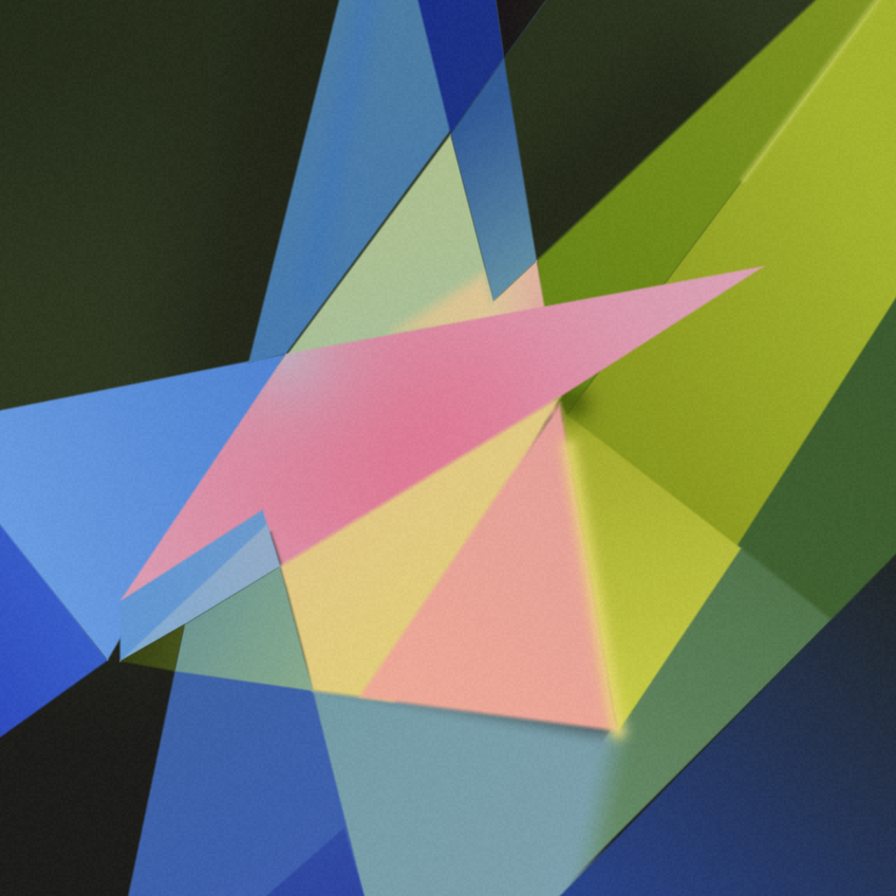
Give the GLSL for this background, as a WebGL 2 fragment shader.

```glsl
#version 300 es
precision highp float;

uniform vec2 u_resolution;
out vec4 fragColor;

vec2 p;
vec3 paint;

float hash(vec2 cell) {
  vec3 h = fract(cell.xyx * 0.1031);
  h += dot(h, h.yzx + 33.33);
  return fract((h.x + h.y) * h.z);
}

float segmentDistance(vec2 a, vec2 b) {
  vec2 edge = b - a, w = p - a;
  return length(w - edge * clamp(dot(w, edge) / max(dot(edge, edge), 1e-9), 0.0, 1.0));
}

// Signed distance to a four-sided outline, negative inside
float quadDistance(vec2 corners[4]) {
  float d = 9.0, side = 1.0;
  for (int i = 0; i < 4; i++) {
    vec2 a = corners[i], b = corners[(i + 1) % 4];
    d = min(d, segmentDistance(a, b));
    vec2 edge = b - a, w = p - a;
    bool above = p.y >= a.y, below = p.y < b.y, left = edge.x * w.y > edge.y * w.x;
    if ((above && below && left) || (!above && !below && !left)) side = -side;
  }
  return side * d;
}

// Pane whose colour runs from corner a to corner c
void pane(vec2 a, vec2 b, vec2 c, vec2 d, vec3 near, vec3 far, float soft) {
  float blur = max(soft, 0.8 / min(u_resolution.x, u_resolution.y));
  float mask = 1.0 - smoothstep(-blur, blur, quadDistance(vec2[4](a, b, c, d)));
  float t = clamp(dot(p - a, c - a) / dot(c - a, c - a), 0.0, 1.0);
  paint = mix(paint, mix(near, far, t), mask);
}

void pane(vec2 a, vec2 b, vec2 c, vec2 d, vec3 near, vec3 far) {
  pane(a, b, c, d, near, far, 0.002);
}

void glow(vec2 a, vec2 b, vec3 tint, float width, float strength) {
  float d = segmentDistance(a, b) / width;
  paint = mix(paint, tint, strength * exp(-d * d));
}

void main() {
  p = gl_FragCoord.xy / u_resolution;
  vec2 peak = vec2(0.503, 0.85), elbow = vec2(0.551, 0.664), notch = vec2(0.625, 0.557);
  vec2 root = vec2(0.134, 0.329), heel = vec2(0.134, 0.262), beak = vec2(0.293, 0.431);
  vec2 hinge = vec2(0.3125, 0.368), spur = vec2(0.206, 0.303), fold = vec2(0.349, 0.229);
  vec2 foot = vec2(0.69, 0.184), shoulder = vec2(0.319, 0.605), brow = vec2(0.5625, 0.935);
  vec2 cheek = vec2(0.599, 0.709), ankle = vec2(0.195, 0.251), ridge = vec2(0.979, 1.0);

  // Dark ground
  paint = mix(vec3(0.11, 0.11, 0.1), vec3(0.18, 0.22, 0.13), smoothstep(0.15, 0.55, p.y));
  paint *= 1.0 - 0.2 * smoothstep(0.6, 1.0, p.y) * (1.0 - p.x);
  glow(vec2(0.27, 0.62), vec2(0.36, 1.0), vec3(0.12, 0.13, 0.09), 0.09, 0.7);
  glow(vec2(0.6, 0.75), vec2(0.76, 0.88), vec3(0.12, 0.13, 0.08), 0.08, 0.6);

  // Green band, teal base and navy corner
  pane(vec2(0.6, -0.02), vec2(1.01, 0.39), vec2(1.01, 0.7), vec2(0.64, 0.12),
       vec3(0.42, 0.57, 0.44), vec3(0.24, 0.37, 0.18));
  pane(vec2(0.82, 0.394), vec2(1.01, 0.243), vec2(1.01, 0.7), vec2(0.82, 0.4),
       vec3(0.25, 0.38, 0.19), vec3(0.23, 0.35, 0.18), 0.004);
  pane(vec2(0.33, 0.25), foot, vec2(0.64, -0.05), vec2(0.37, -0.05),
       vec3(0.45, 0.61, 0.65), vec3(0.49, 0.63, 0.68), 0.025);
  pane(vec2(0.615, -0.01), vec2(1.01, -0.01), vec2(1.01, 0.392), vec2(0.615, -0.01),
       vec3(0.16, 0.27, 0.56), vec3(0.13, 0.15, 0.14));

  // Lower and left blues
  pane(spur, vec2(0.141, -0.01), vec2(0.409, -0.01), fold,
       vec3(0.24, 0.39, 0.65), vec3(0.24, 0.37, 0.69));
  pane(vec2(0.384, 0.076), vec2(0.28, -0.015), vec2(0.409, -0.01), vec2(0.384, 0.076),
       vec3(0.19, 0.3, 0.64), vec3(0.18, 0.27, 0.63));
  pane(vec2(-0.01, 0.177), vec2(-0.01, 0.43), vec2(0.12, 0.263), vec2(0.0, 0.177),
       vec3(0.18, 0.29, 0.74), vec3(0.22, 0.37, 0.79));
  pane(vec2(-0.01, 0.427), vec2(-0.01, 0.54), shoulder, vec2(0.12, 0.263),
       vec3(0.41, 0.61, 0.88), vec3(0.31, 0.51, 0.82));

  // Upper blues
  pane(vec2(0.381, 1.01), vec2(0.277, 0.594), shoulder, vec2(0.617, 1.01),
       vec3(0.3, 0.49, 0.64), vec3(0.28, 0.48, 0.69));
  glow(vec2(0.41, 1.0), vec2(0.345, 0.68), vec3(0.25, 0.46, 0.71), 0.017, 0.6);
  pane(vec2(0.464, 1.01), peak, brow, vec2(0.552, 1.01),
       vec3(0.1, 0.18, 0.54), vec3(0.11, 0.2, 0.52));
  pane(vec2(0.552, 1.01), brow, vec2(0.617, 1.01), vec2(0.552, 1.01),
       vec3(0.1, 0.08, 0.1), vec3(0.12, 0.12, 0.09));

  // Olive and lime panes
  pane(cheek, vec2(0.921, 1.01), vec2(0.99, 1.014), vec2(0.62, 0.52),
       vec3(0.41, 0.53, 0.09), vec3(0.5, 0.58, 0.13), 0.003);
  pane(vec2(0.62, 0.52), foot, vec2(1.02, 0.699), vec2(1.02, 1.055),
       vec3(0.52, 0.58, 0.11), vec3(0.64, 0.7, 0.18));
  glow(ridge, vec2(0.83, 0.8), vec3(0.8, 0.83, 0.4), 0.004, 0.5);
  pane(vec2(0.632, 0.538), vec2(0.827, 0.388), foot, notch,
       vec3(0.63, 0.66, 0.17), vec3(0.78, 0.8, 0.28));
  glow(notch, vec2(0.64, 0.55), vec3(0.28, 0.35, 0.04), 0.02, 0.8);

  // Pale sail with its peach hem
  pane(peak, vec2(0.31, 0.59), vec2(0.56, 0.63), elbow,
       vec3(0.68, 0.75, 0.55), vec3(0.66, 0.75, 0.6));
  pane(vec2(0.44, 0.63), vec2(0.54, 0.694), elbow, vec2(0.56, 0.63),
       vec3(0.83, 0.77, 0.57), vec3(0.87, 0.77, 0.58), 0.012);
  pane(peak, elbow, cheek, brow, vec3(0.2, 0.36, 0.59), vec3(0.37, 0.55, 0.64));
  pane(elbow, cheek, vec2(0.608, 0.655), vec2(0.54, 0.64),
       vec3(0.86, 0.77, 0.6), vec3(0.87, 0.67, 0.63));

  // Rose spike
  vec2 q = (p - vec2(0.43, 0.51)) * vec2(4.0, 5.0);
  vec3 rose = mix(vec3(0.85, 0.63, 0.71), vec3(0.88, 0.46, 0.57), exp(-dot(q, q)));
  rose = mix(rose, vec3(0.75, 0.68, 0.74), exp(-14.0 * length(p - shoulder)));
  pane(root, shoulder, vec2(0.853, 0.703), notch, rose, rose);
  pane(beak, vec2(0.62, 0.56), vec2(0.62, 0.54), vec2(0.32, 0.35), rose, rose, 0.005);

  // Yellow and salmon fan
  pane(hinge, notch, vec2(0.44, 0.217), fold,
       vec3(0.88, 0.78, 0.52), vec3(0.88, 0.81, 0.47), 0.004);
  pane(vec2(0.625, 0.55), foot, vec2(0.401, 0.222), vec2(0.625, 0.55),
       vec3(0.89, 0.62, 0.6), vec3(0.93, 0.66, 0.59), 0.004);
  glow(vec2(0.635, 0.5), foot, vec3(0.91, 0.85, 0.46), 0.011, 0.7);

  // Blue wedges, sage pane and dark sliver
  pane(root, beak, hinge, heel, vec3(0.38, 0.59, 0.83), vec3(0.42, 0.6, 0.8));
  pane(heel, vec2(0.298, 0.415), hinge, spur, vec3(0.5, 0.67, 0.82), vec3(0.57, 0.67, 0.78));
  pane(spur, hinge, fold, ankle, vec3(0.43, 0.59, 0.57), vec3(0.53, 0.67, 0.55));
  pane(heel, spur, ankle, heel, vec3(0.21, 0.25, 0.07), vec3(0.27, 0.32, 0.1));

  // Fine grain
  paint += 0.02 * (hash(floor(p * 384.0)) - 0.5);
  fragColor = vec4(paint, 1.0);
}
```
